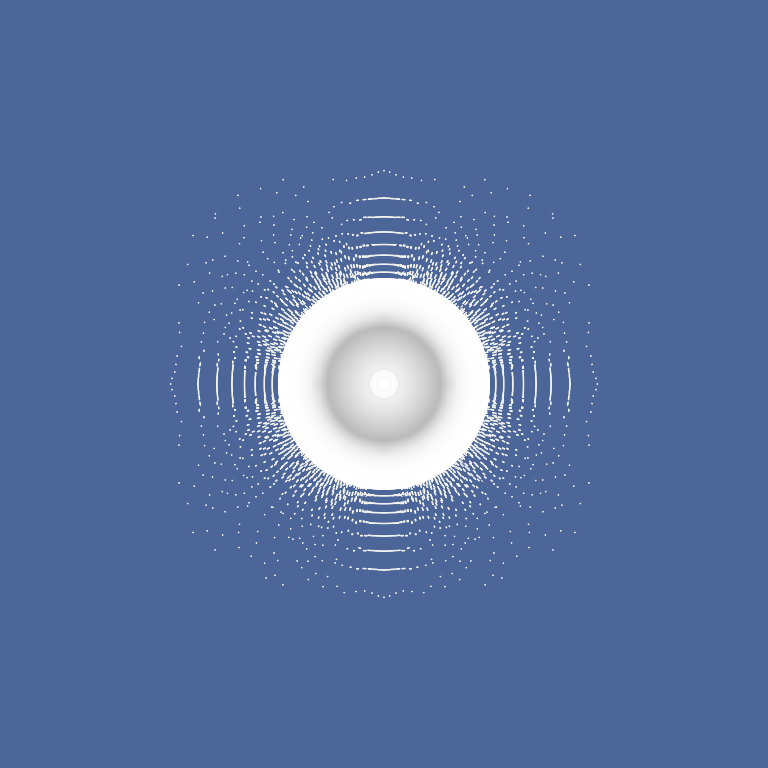
A WebGL 1 fragment shader for this background:

```glsl
precision highp float;
uniform vec2 u_resolution;

#define SKY vec3(0.30, 0.40, 0.60)
#define SPARK vec3(0.95, 0.95, 0.93)
#define DISC_RADIUS 0.138
#define CORE_RADIUS 0.073
#define PUPIL_RADIUS 0.0195
#define FIELD_RADIUS 0.271
#define ROW_STEP 0.123
#define COLUMN_COUNT 7.0
#define COLUMN_ANGLE 0.1745
#define DOT_RADIUS 0.0011
#define HALF_PI 1.570796

float hash(vec2 p) {
  return fract(sin(dot(p, vec2(127.1, 311.7))) * 43758.5453);
}

// Outer radius of the field at an angle from the nearest axis
float fieldRadius(float angle) {
  float s = sin(2.0 * angle);
  return FIELD_RADIUS * (1.0 + 0.17 * s * s * s * s);
}

// Lattice of dots, widening outward and toward the diagonals
float dotLayer(vec2 p, float offset, float pixel) {
  float theta = atan(p.y, p.x);
  float axis = floor(theta / HALF_PI + 0.5) * HALF_PI;
  float angle = theta - axis;

  float row = floor((fieldRadius(angle) / length(p) - 1.0) / ROW_STEP - offset + 0.5) + offset;
  if (row < 0.0) return 0.0;
  float density = pow(1.0 + ROW_STEP * row, 1.6);
  float column = sign(angle) * COLUMN_COUNT * log(1.0 + abs(angle) / COLUMN_ANGLE) * density;
  column = floor(column - offset + 0.5) + offset;

  // Scatter grows away from the axes
  vec2 seed = vec2(row, abs(column) + 17.0 * floor(sin(axis) + 0.5));
  float spread = smoothstep(0.04, 0.3, abs(angle));
  vec2 jitter = (vec2(hash(seed), hash(seed + 41.3)) - 0.5) * spread * vec2(0.5, 0.4);
  float n = abs(column) + jitter.y;
  float dotAngle = sign(column) * COLUMN_ANGLE * (exp(n / (COLUMN_COUNT * density)) - 1.0);
  float dotRadius = fieldRadius(dotAngle) / (1.0 + ROW_STEP * (row + jitter.x));
  float crest = exp(-dotAngle * dotAngle * 400.0) * exp(-row * 2.0);
  dotRadius *= 1.0 + 0.025 * crest;

  // Dashes run along the rows at the axes and outward near the disc
  float direction = axis + dotAngle;
  vec2 radial = vec2(cos(direction), sin(direction));
  vec2 delta = p - dotRadius * radial;
  vec2 local = vec2(dot(delta, radial), dot(delta, vec2(-radial.y, radial.x)));
  float nearDisc = 1.0 - smoothstep(0.14, 0.22, dotRadius);
  vec2 stretch = vec2(0.0022 * nearDisc * spread,
                      0.0032 * exp(-dotAngle * dotAngle * 60.0) * step(0.5, row));
  float d = length(max(abs(local) - stretch, 0.0)) - DOT_RADIUS;

  float kept = step(0.1 * spread, hash(seed + 9.7));
  float diagonal = smoothstep(0.2, 0.45, abs(dotAngle));
  kept *= mix(1.0, step(hash(seed + 5.1), diagonal), step(0.25, offset));
  return kept * (1.0 - smoothstep(-0.5 * pixel, 0.5 * pixel, d));
}

// Brightness of the disc from its centre to its rim
float discShade(vec2 p, float pixel) {
  float r = length(p);
  float core = mix(0.98, 0.73, pow(min(r / CORE_RADIUS, 1.0), 1.5));
  float halo = 1.0 - 0.27 * exp(-pow(max(r - CORE_RADIUS, 0.0) / 0.015, 1.3));
  float shade = mix(core, halo, smoothstep(-0.002, 0.002, r - CORE_RADIUS));

  // Faint lumps on the four axes
  vec2 q = abs(p);
  vec2 lump = vec2(max(q.x, q.y) - 0.088, min(q.x, q.y)) / 0.007;
  shade -= 0.02 * exp(-dot(lump, lump));

  // Pale centre with thin rings
  float line = max(0.0009, pixel);
  float inside = 1.0 - smoothstep(-line, line, r - PUPIL_RADIUS);
  float outerRing = (r - PUPIL_RADIUS) / line;
  float innerRing = (r - 0.45 * PUPIL_RADIUS) / line;
  shade += 0.025 * inside;
  shade -= 0.035 * exp(-outerRing * outerRing) + 0.02 * exp(-innerRing * innerRing);
  return clamp(shade, 0.0, 1.0);
}

void main() {
  float size = min(u_resolution.x, u_resolution.y);
  vec2 p = (gl_FragCoord.xy - 0.5 * u_resolution) / size;
  float pixel = 1.0 / size;
  float r = length(p);
  vec3 color = SKY;

  if (r > 0.5 * DISC_RADIUS) {
    float dots = max(dotLayer(p, 0.0, pixel), dotLayer(p, 0.5, pixel));
    color = mix(color, SPARK, dots);
  }
  float disc = 1.0 - smoothstep(-0.5 * pixel, 0.5 * pixel, r - DISC_RADIUS);
  color = mix(color, vec3(discShade(p, pixel)), disc);
  gl_FragColor = vec4(color, 1.0);
}
```
